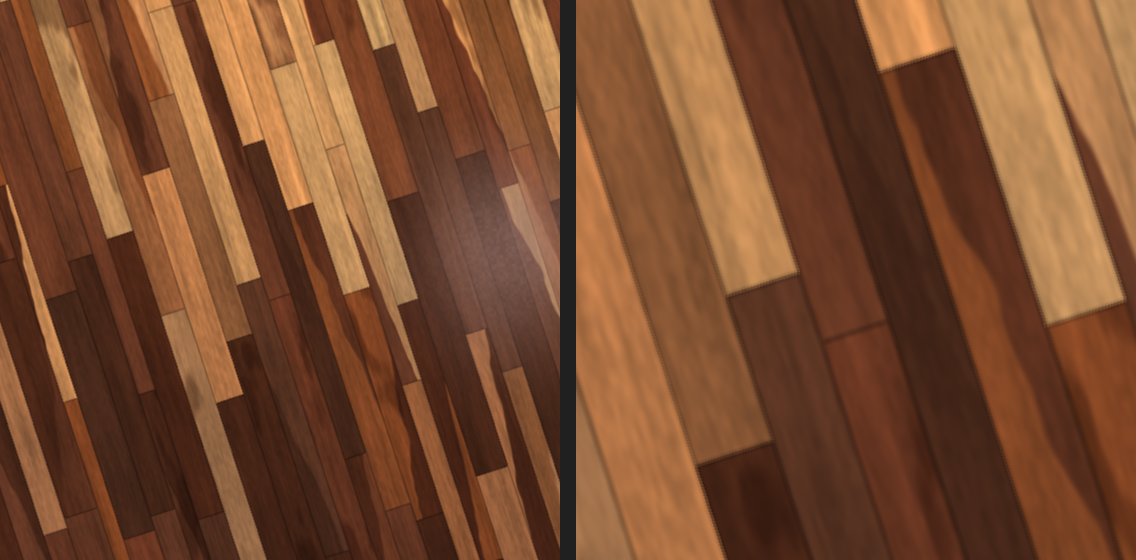
Left: the whole. Right: its middle third, enlarged.
This texture is drawn by a WebGL 1 fragment shader. Its source:

```glsl
precision highp float;
// Slanted strip floor of mixed dark and pale hardwood with grain, sapwood wedges and a soft sheen.

uniform vec2 u_resolution;

const vec2 ACROSS = vec2(0.951, 0.309);   // unit vector across the strips
const vec2 ALONG = vec2(-0.309, 0.951);   // unit vector up the strips
const float STRIPS = 22.0;                // strips per unit across
const float WIDTH_JITTER = 0.6;
const float MIN_LENGTH = 0.36;
const float LENGTH_RANGE = 0.26;
const float SEAM = 0.0025;                // soft half width of a joint
const float SEAM_DARKNESS = 0.32;
const float SOFTNESS = 0.0018;            // spread of the smoothing samples
const float HEIGHT_BIAS = 0.36;           // paler boards toward the top
const float WEDGE_SHARE = 0.40;           // share of boards with a two-tone split
const float KNOT_SHARE = 0.16;            // share of boards with dark figure
const vec2 SHEEN_CENTER = vec2(0.91, 0.56);
const vec2 SHEEN_SIZE = vec2(0.15, 0.17);

const vec3 WALNUT = vec3(0.275, 0.145, 0.09);
const vec3 UMBER = vec3(0.39, 0.215, 0.14);
const vec3 RUSSET = vec3(0.50, 0.28, 0.15);
const vec3 TAN = vec3(0.64, 0.42, 0.27);
const vec3 PALE = vec3(0.76, 0.55, 0.35);
const vec3 SHEEN = vec3(0.62, 0.49, 0.47);

float hash(vec2 p) {
  return fract(sin(dot(p, vec2(127.1, 311.7))) * 43758.5);
}

float noise(vec2 p) {
  vec2 i = floor(p), f = fract(p);
  f = f * f * (3.0 - 2.0 * f);
  return mix(mix(hash(i), hash(i + vec2(1.0, 0.0)), f.x),
             mix(hash(i + vec2(0.0, 1.0)), hash(i + 1.0), f.x), f.y);
}

float fbm(vec2 p) {
  float sum = 0.0, gain = 0.5;
  for (int i = 0; i < 3; i++) {
    sum += gain * noise(p);
    p = p * 2.03 + 17.3;
    gain *= 0.5;
  }
  return sum / 0.875;
}

// Position of the joint on the left of a strip, in strip units
float jointAt(float strip) {
  return strip + WIDTH_JITTER * (hash(vec2(strip, 3.7)) - 0.5);
}

vec3 woodTone(float pick) {
  vec3 tone = mix(WALNUT, UMBER, smoothstep(0.10, 0.30, pick));
  tone = mix(tone, RUSSET, smoothstep(0.46, 0.60, pick));
  tone = mix(tone, TAN, smoothstep(0.68, 0.78, pick));
  return mix(tone, PALE, smoothstep(0.83, 0.93, pick));
}

vec3 floorColor(vec2 uv) {
  vec2 p = vec2(dot(uv, ACROSS), dot(uv, ALONG));

  // Strip and board that hold this point
  float x = p.x * STRIPS;
  float strip = floor(x);
  strip += step(jointAt(strip + 1.0), x) - step(x, jointAt(strip));
  float left = jointAt(strip), right = jointAt(strip + 1.0);
  float boardLength = MIN_LENGTH + LENGTH_RANGE * hash(vec2(strip, 9.1));
  float y = p.y / boardLength + 7.0 * hash(vec2(strip, 5.3));
  float board = floor(y);
  vec2 id = vec2(strip, board);
  vec2 local = vec2((x - left) / (right - left), y - board);

  // Board tone, paler toward the top of the floor
  float middleY = 0.5 * (left + right) / STRIPS * ACROSS.y
                + (p.y + (0.5 - local.y) * boardLength) * ALONG.y;
  float bias = HEIGHT_BIAS * (middleY - 0.5);
  vec3 color = woodTone(hash(id) + bias);

  // Tapered sapwood wedge with a wandering edge
  vec2 boardShift = id * vec2(5.7, 3.1);
  float side = step(0.5, hash(id + 21.0));
  float wander = 0.4 * (fbm(vec2(local.x, p.y * 14.0) + boardShift) - 0.5);
  float wedgeEdge = mix(-0.35, 0.85, mix(local.y, 1.0 - local.y, side)) + wander;
  float wedgeX = mix(local.x, 1.0 - local.x, step(0.5, hash(id + 33.0)));
  float wedge = 1.0 - smoothstep(-0.05, 0.05, wedgeX - wedgeEdge);
  wedge *= step(hash(id + 11.0), WEDGE_SHARE);
  color = mix(color, woodTone(hash(id + 47.0) + bias), wedge);

  // Warped fibres, broad bands and fine pores
  float warp = 0.012 * fbm(p * vec2(9.0, 5.0) + boardShift);
  float bands = fbm(vec2((p.x + warp) * 80.0, p.y * 3.5) + boardShift);
  float fibres = noise(vec2((p.x + warp) * 300.0, p.y * 18.0) + boardShift);
  float pores = noise(p * vec2(340.0, 110.0));
  float mottle = fbm(p * vec2(22.0, 9.0) + boardShift);
  color *= 1.0 + 0.36 * (bands - 0.5) + 0.12 * (fibres - 0.5)
         + 0.12 * (pores - 0.5) + 0.22 * (mottle - 0.5);

  // Dark figure on some boards and a red or brown hue on each
  float figure = fbm(p * vec2(30.0, 8.0) + boardShift + 4.0);
  figure = smoothstep(0.52, 0.68, figure) * step(hash(id + 61.0), KNOT_SHARE);
  color *= mix(vec3(1.0), vec3(0.74, 0.70, 0.68), figure);
  float hue = hash(id + 73.0) - 0.5;
  color *= 1.0 + hue * vec3(0.10, -0.04, -0.14);

  // Thin soft joints between strips and at board ends
  float sideGap = min(x - left, right - x) / STRIPS;
  float endGap = min(local.y, 1.0 - local.y) * boardLength;
  float seam = 1.0 - smoothstep(0.0, SEAM, min(sideGap, endGap));
  return color * (1.0 - SEAM_DARKNESS * seam);
}

void main() {
  vec2 uv = gl_FragCoord.xy / u_resolution;

  // Four samples smooth the board edges
  vec3 color = vec3(0.0);
  for (int i = 0; i < 4; i++) {
    vec2 corner = vec2(mod(float(i), 2.0), floor(float(i) / 2.0)) - 0.5;
    color += 0.25 * floorColor(uv + SOFTNESS * corner);
  }

  // Warm light from above, cool sheen at the right
  color *= mix(vec3(0.93, 0.92, 0.93), vec3(1.07, 1.05, 1.0), uv.y);
  vec2 offset = (uv - SHEEN_CENTER) / SHEEN_SIZE;
  float glow = exp(-dot(offset, offset)) * (0.88 + 0.24 * noise(uv * 190.0));
  gl_FragColor = vec4(mix(color, SHEEN, 0.58 * glow), 1.0);
}
```
